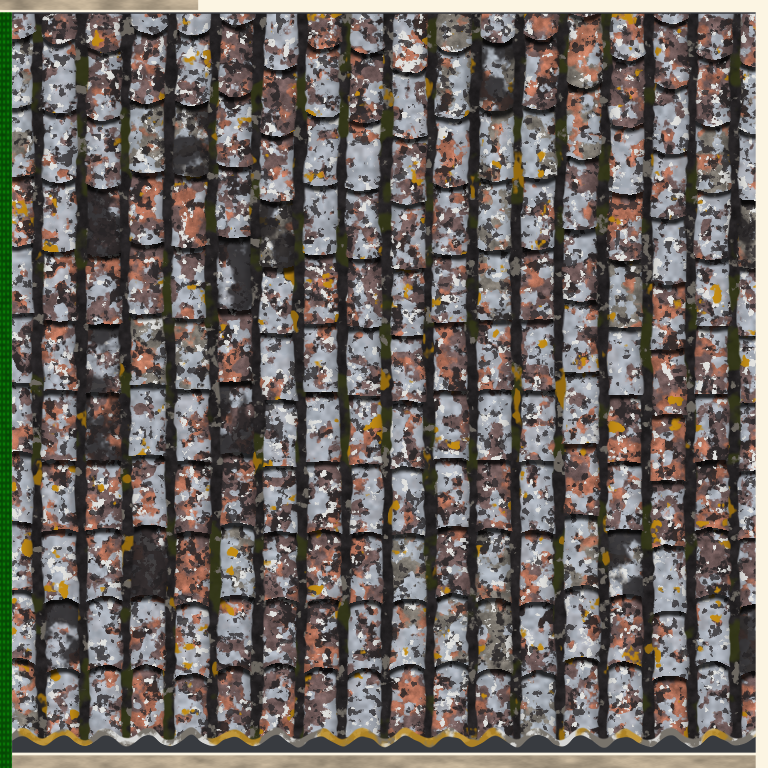
Reproduce this texture procedurally as a WebGL 1 fragment shader.

```glsl
precision highp float;
uniform vec2 u_resolution;

const float COLUMN_PITCH = 0.0566;
const float ROW_PITCH = 0.0885;
const float FIRST_COLUMN = 0.0807;
const float EAVE = 0.043;

const vec3 CREAM = vec3(0.99, 0.96, 0.89);
const vec3 TAN = vec3(0.68, 0.62, 0.53);
const vec3 GREEN = vec3(0.03, 0.40, 0.02);
const vec3 SOOT = vec3(0.14, 0.13, 0.135);
const vec3 SLATE = vec3(0.22, 0.23, 0.25);
const vec3 CLAY = vec3(0.42, 0.34, 0.335);
const vec3 STONE = vec3(0.47, 0.45, 0.42);
const vec3 RUST = vec3(0.70, 0.43, 0.33);
const vec3 LICHEN = vec3(0.66, 0.69, 0.73);
const vec3 PALE = vec3(0.84, 0.84, 0.83);
const vec3 MOSS = vec3(0.22, 0.24, 0.08);
const vec3 YELLOW = vec3(0.72, 0.52, 0.08);

float hash(vec2 p) {
  vec3 q = fract(p.xyx * 0.1031);
  q += dot(q, q.yzx + 33.33);
  return fract((q.x + q.y) * q.z);
}

float noise(vec2 p) {
  vec2 i = floor(p), f = fract(p);
  f = f * f * (3.0 - 2.0 * f);
  return mix(mix(hash(i), hash(i + vec2(1.0, 0.0)), f.x),
             mix(hash(i + vec2(0.0, 1.0)), hash(i + 1.0), f.x), f.y);
}

float fbm(vec2 p) {
  float sum = 0.0, weight = 0.533;
  for (int i = 0; i < 4; i++) {
    sum += weight * noise(p);
    p = p * 2.03 + 17.3;
    weight *= 0.5;
  }
  return sum;
}

// Soft-edged blotches where the noise exceeds a level
float patches(vec2 p, float level, float soft) {
  return smoothstep(level - soft, level + soft, fbm(p));
}

float box(vec2 p, vec2 low, vec2 high, float px) {
  vec2 inside = smoothstep(-px, px, p - low) * (1.0 - smoothstep(-px, px, p - high));
  return inside.x * inside.y;
}

// Weathered clay: each tile has its own rust, lichen and soot
vec3 tileSurface(vec2 p, vec2 id) {
  vec2 q = p + id * 0.371 + 3.0;
  float age = hash(id + 11.0), kind = hash(id + 47.0);
  vec3 color = mix(CLAY, STONE, step(0.8, kind));
  color = mix(color, RUST, patches(q * 50.0, mix(0.68, 0.47, hash(id + 83.0)), 0.08) * 0.85);
  color *= 0.65 + 0.7 * fbm(q * 130.0);
  color = mix(color, SOOT, patches(q * 75.0 + 9.0, 0.62, 0.05) * 0.85);
  vec3 crust = LICHEN * (0.86 + 0.25 * noise(q * 150.0));
  color = mix(color, crust, patches(q * 62.0 + 31.0, mix(0.64, 0.37, age), 0.045) * 0.93);
  color = mix(color, PALE, patches(q * 105.0 + 57.0, 0.68, 0.04));
  color = mix(color, SOOT * 1.3, patches(q * 110.0 + 71.0, 0.66, 0.04) * 0.8);
  color = mix(color, YELLOW, patches(q * 42.0 + 93.0, 0.76, 0.03));
  float burnt = step(0.93, hash(id + 129.0)) * patches(q * 40.0, 0.42, 0.1);
  return mix(color, SOOT, burnt * 0.85);
}

// Shaded gutter with grit and moss
vec3 gutter(vec2 p) {
  vec3 color = SOOT * (0.55 + 0.9 * fbm(p * 110.0));
  color = mix(color, MOSS, patches(p * 24.0 + 5.0, 0.62, 0.06) * 0.7);
  color = mix(color, STONE * 0.9, patches(p * 70.0 + 41.0, 0.69, 0.05));
  return mix(color, YELLOW * 0.8, patches(p * vec2(34.0, 24.0) + 77.0, 0.74, 0.03));
}

vec3 roof(vec2 p, float px) {
  float u = (p.x - FIRST_COLUMN) / COLUMN_PITCH + 0.5 + 0.16 * (noise(p * 3.0) - 0.5);
  float column = floor(u);
  float x = 2.0 * fract(u) - 1.0 + 0.16 * (noise(vec2(p.y * 22.0, column * 7.0)) - 0.5);

  // Courses drift apart up the slope; their lips change from arches to sags
  float drift = 1.0 + 0.09 * (hash(vec2(column, 5.0)) - 0.5);
  float v = (p.y - EAVE) / ROW_PITCH * drift + 0.25 * (hash(vec2(column, 9.0)) - 0.5);
  v += mix(0.17, -0.17, p.y) * x * x + 0.035 * (noise(p * 90.0) - 0.5);
  float row = max(floor(v), 0.0), f = fract(v);
  vec2 id = vec2(column, row);

  float soft = max(0.05, 2.0 * px / COLUMN_PITCH);
  float halfWidth = 0.80 - 0.06 * f + 0.06 * (hash(id + 21.0) - 0.5) + 0.12 * (noise(p * 100.0) - 0.5);
  float cover = 1.0 - smoothstep(halfWidth - soft, halfWidth + soft, abs(x));
  float round = 1.05 - 0.42 * pow(min(abs(x + 0.08), 1.0), 3.0);
  float overlap = smoothstep(0.88, 0.96, f) * step(0.0, v);
  vec3 tile = tileSurface(p, id) * round * (1.0 - 0.78 * overlap);
  vec3 color = mix(gutter(p), tile, cover);

  // Mortar scallops above the dark eave
  float rim = EAVE - 0.008 + 0.007 * cos(3.14159 * x) + 0.004 * (noise(p * 80.0) - 0.5);
  vec3 mortar = mix(STONE, PALE, patches(p * 75.0, 0.55, 0.08));
  mortar = mix(mortar, YELLOW, patches(p * 28.0 + 15.0, 0.57, 0.06) * 0.8);
  color = mix(color, mortar, 1.0 - smoothstep(rim + 0.008, rim + 0.011, p.y));
  return mix(color, SLATE, 1.0 - smoothstep(rim - px, rim + px, p.y));
}

void main() {
  vec2 p = gl_FragCoord.xy / u_resolution;
  float px = 0.75 / min(u_resolution.x, u_resolution.y);

  // Surrounding border strips
  vec3 plaster = TAN * (0.75 + 0.5 * fbm(p * vec2(35.0, 90.0)));
  vec3 color = mix(CREAM, plaster, box(p, vec2(-1.0, 0.987), vec2(0.258, 2.0), px));
  color = mix(color, plaster, box(p, vec2(0.0156, -1.0), vec2(0.984, 0.0165), px));
  vec2 thread = 0.5 + 0.5 * cos(p * 6.28318 * vec2(190.0, 128.0));
  vec3 weave = GREEN * (0.65 + 0.5 * thread.x * thread.y + 0.15 * noise(p * 200.0));
  color = mix(color, weave, box(p, vec2(-1.0), vec2(0.0156, 0.984), px));

  // Roof panel with a thin dark ridge
  vec3 panel = mix(roof(p, px), SLATE, smoothstep(0.981, 0.983, p.y));
  color = mix(color, panel, box(p, vec2(0.0156, 0.020), vec2(0.984, 0.984), px));
  gl_FragColor = vec4(color, 1.0);
}
```
